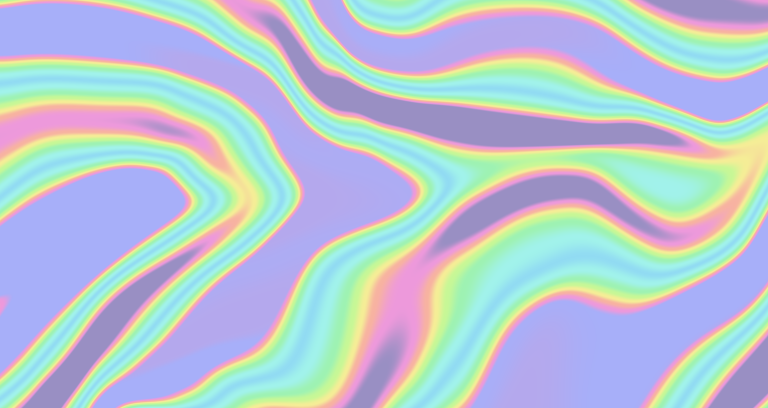
Write a Shadertoy shader that draws this background.

```glsl
// Iridescent marbled film: folded pastel rainbow bands between violet pools
#define BAND_PERIOD 0.42
#define ARM_SLOPE 0.35
#define TIP_ROUND 0.07
#define AXIS_ANGLE 0.14
#define FOLD_TIP vec2(1.18, 0.53)
#define WARP_SIZE 0.27
#define WARP_FREQ 1.9
#define PHASE_DRIFT 4.5
#define PERIWINKLE vec3(0.655, 0.685, 0.975)
#define DUSK vec3(0.60, 0.56, 0.765)
#define MAUVE vec3(0.73, 0.65, 0.91)
#define SAMPLES 2

const float TAU = 6.28318;

// Film colours from the aqua core outwards to the violet rim
const vec3 FILM[7] = vec3[7](
    vec3(0.57, 0.86, 0.95), vec3(0.63, 0.95, 0.92), vec3(0.62, 0.95, 0.70),
    vec3(0.78, 0.97, 0.59), vec3(0.96, 0.93, 0.59), vec3(0.97, 0.70, 0.63),
    vec3(0.93, 0.60, 0.86));
const float STOPS[7] = float[7](0.0, 0.20, 0.36, 0.45, 0.52, 0.58, 0.645);
const float RIM = 0.71;

float hash(vec2 p) {
    return fract(sin(dot(p, vec2(127.1, 311.7))) * 43758.55);
}

float noise(vec2 p) {
    vec2 i = floor(p), f = p - i;
    f = f * f * f * (f * (f * 6.0 - 15.0) + 10.0);
    float low = mix(hash(i), hash(i + vec2(1, 0)), f.x);
    float high = mix(hash(i + vec2(0, 1)), hash(i + vec2(1, 1)), f.x);
    return mix(low, high, f.y);
}

// Bend the plane with successively finer swirls
vec2 swirl(vec2 p) {
    float freq = WARP_FREQ, size = WARP_SIZE;
    for (int i = 0; i < 3; i++) {
        vec2 q = p * freq + float(i) * 13.7;
        p += size * (vec2(noise(q + 3.1), noise(q + 41.3)) - 0.5);
        p += 0.16 * size * sin(freq * 2.2 * p.yx + vec2(0.6, 2.4));
        freq *= 1.6;
        size *= 0.5;
    }
    return p;
}

vec3 filmColor(float level, float tint) {
    float d = abs(level - 0.115);
    vec3 color = FILM[0];
    for (int i = 1; i < 7; i++)
        color = mix(color, FILM[i], smoothstep(STOPS[i - 1], STOPS[i], d));
    // Violet pools: bright on one side of the bands, dusky on the other
    vec3 pool = mix(PERIWINKLE, MAUVE, 0.7 * smoothstep(0.55, 0.85, tint));
    pool = mix(pool, DUSK, step(0.0, level));
    return mix(color, pool, smoothstep(STOPS[6], RIM, d));
}

vec3 marble(vec2 p) {
    // Chevron folds around a tilted axis
    vec2 q = swirl(p) - FOLD_TIP;
    float c = cos(AXIS_ANGLE), s = sin(AXIS_ANGLE);
    q = vec2(c * q.x + s * q.y, c * q.y - s * q.x);
    float fold = length(vec2(q.y, TIP_ROUND)) + ARM_SLOPE * q.x;

    // Uneven spacing and height along the bands
    float drift = noise(q * vec2(1.3, 2.8) + 5.3);
    float swell = noise(q * vec2(1.7, 3.6) + 27.9);
    float tint = noise(vec2(q.x * 1.5, fold * 11.0) + 61.0);
    float phase = TAU * fold / BAND_PERIOD + PHASE_DRIFT * (drift - 0.5);
    float level = 0.87 * sin(phase - 1.9) + 0.5 * (swell - 0.5);
    return filmColor(level, tint);
}

void mainImage(out vec4 fragColor, in vec2 fragCoord) {
    // Average sub-samples to smooth the tight rims
    vec3 sum = vec3(0.0);
    for (int j = 0; j < SAMPLES; j++)
        for (int i = 0; i < SAMPLES; i++) {
            vec2 offset = (vec2(i, j) + 0.5) / float(SAMPLES) - 0.5;
            sum += marble((fragCoord + offset) / iResolution.y);
        }
    fragColor = vec4(sum / float(SAMPLES * SAMPLES), 1.0);
}
```
